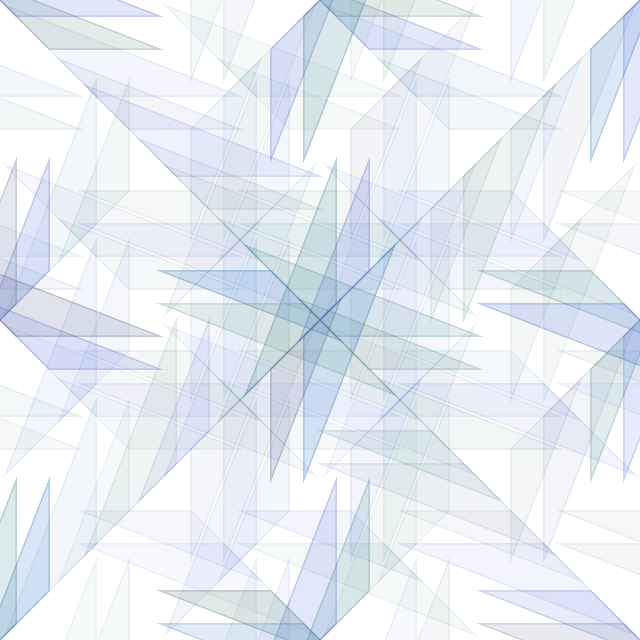
Write a Shadertoy shader that draws this background.

```glsl
const float CELLS = 8.0;          // lattice units across the canvas
const float SLOPE = 0.387;        // tilt of the long slanted side
const float REACH = 2.0;          // distance from node to blade tip
const float THIN_BASE = 0.203;    // base offsets of the two blades at a node
const float WIDE_BASE = 0.615;
const float LINE_HALF = 0.009;    // half width of the outline
const float FINE_ALPHA = 0.062;
const float MID_ALPHA = 0.085;
const float BOLD_ALPHA = 0.165;
const float LINE_GAIN = 1.7;      // outline opacity relative to fill
const vec3 PAPER = vec3(1.0);
const vec3 INKS[5] = vec3[5](
    vec3(0.36, 0.42, 0.88),       // indigo
    vec3(0.22, 0.48, 0.84),       // blue
    vec3(0.24, 0.53, 0.63),       // teal
    vec3(0.35, 0.58, 0.46),       // green
    vec3(0.38, 0.43, 0.56));      // slate

float hash(vec3 v) {
    v = fract(v * vec3(0.1031, 0.1130, 0.0973) + 0.37);
    v += dot(v, v.yzx + 33.33);
    return fract((v.x + v.y) * v.z);
}

// Signed distance to a blade: flat base, diagonal back, slanted front
float blade(vec2 q, float base) {
    float flatSide = q.y - base;
    float diagonal = (q.y - q.x) * inversesqrt(2.0);
    float slant = (SLOPE * (q.x - REACH) + base - q.y) * inversesqrt(1.0 + SLOPE * SLOPE);
    return max(flatSide, max(diagonal, slant));
}

vec3 inkFor(vec3 seed) {
    float pick = hash(seed) * 5.0;
    int index = min(int(pick), 4);
    vec3 neighbour = INKS[(index + 1) % 5];
    return mix(INKS[index], neighbour, 0.4 * fract(pick));
}

void paintBlade(inout vec3 col, vec2 q, float base, float alpha, vec3 seed, float px) {
    float d = blade(q, base);
    if (d > LINE_HALF + px) return;
    vec3 ink = inkFor(seed);
    float strength = alpha * mix(0.8, 1.2, hash(seed + 17.0));
    float fill = 1.0 - smoothstep(-0.5 * px, 0.5 * px, d);
    float line = 1.0 - smoothstep(LINE_HALF - 0.5 * px, LINE_HALF + 0.5 * px, abs(d));
    col = mix(col, ink, fill * strength);
    col = mix(col, ink * 0.85, line * strength * LINE_GAIN);
}

// Lattice of nodes, each carrying a wide and a thin blade in four quarter turns
void paintLattice(inout vec3 col, vec2 p, vec2 origin, float spacing, ivec2 count,
                  float alpha, float px) {
    for (int turn = 0; turn < 4; turn++) {
        for (int j = 0; j < count.y; j++) {
            for (int i = 0; i < count.x; i++) {
                vec2 node = origin + spacing * vec2(i, j);
                vec3 seed = vec3(node * 3.7 + 41.0, float(turn) * 7.3 + 5.0);
                paintBlade(col, p - node, WIDE_BASE, alpha, seed, px);
                paintBlade(col, p - node, THIN_BASE, alpha, seed + 3.1, px);
            }
        }
        p = vec2(-p.y, p.x);
    }
}

void mainImage(out vec4 fragColor, in vec2 fragCoord) {
    float px = CELLS / iResolution.y;
    vec2 p = (fragCoord - 0.5 * iResolution.xy) * px * vec2(1.0, -1.0);

    vec3 col = PAPER;
    paintLattice(col, p, vec2(-5.0, -3.0), 2.0, ivec2(4, 3), FINE_ALPHA, px);
    paintLattice(col, p, vec2(-2.0), 4.0, ivec2(1), MID_ALPHA, px);
    paintLattice(col, p, vec2(-4.0), 4.0, ivec2(2), BOLD_ALPHA, px);

    fragColor = vec4(col, 1.0);
}
```
